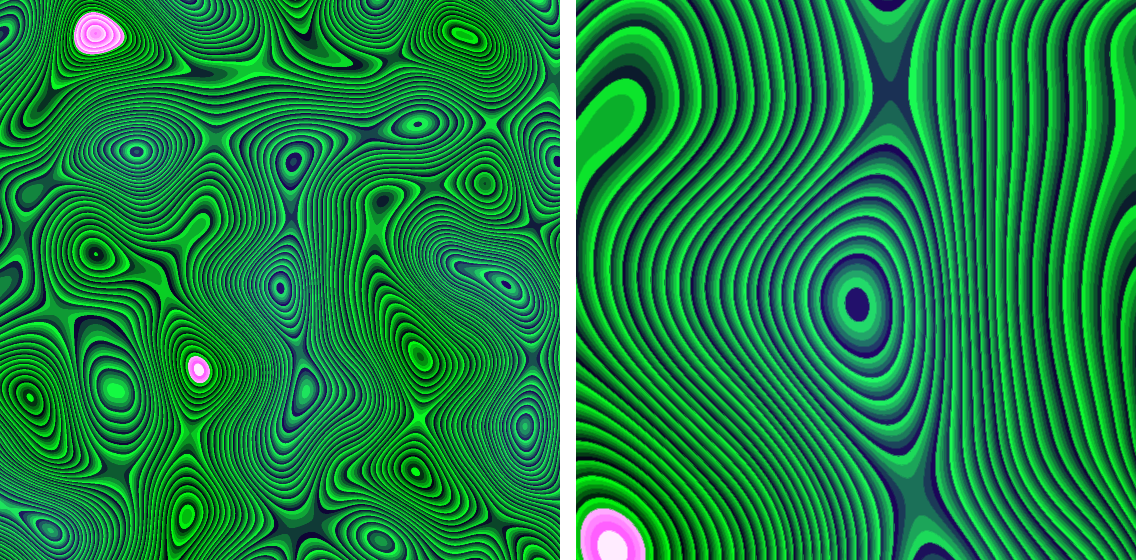
Left: the whole. Right: its middle third, enlarged.
This pattern is drawn by a three.js fragment shader. Its source:

```glsl
varying vec2 vUv;

const float CELLS = 4.8;            // noise cells across the canvas
const vec2 SEED = vec2(17.0, 43.0);
const float RELIEF = 28.0;          // contour cycles per unit of noise
const float PEAKING = 0.5;          // extra steepness of the extremes
const float MID_CYCLE = 13.0;       // cycle count at zero height
const float STEPS = 4.8;            // flat colour steps per cycle
const float PEAK_CYCLE = 0.55;      // summits below this count turn pink
const float RED_PER_CYCLE = 0.0046;
const float BLUE_BASE = 0.04;
const float BLUE_PER_CYCLE = 0.0130;
const float FOOTPRINT = 0.0013;     // width of edge smoothing on the canvas

// Random gradient of varied length for a lattice point
vec2 latticeGradient(vec2 cell) {
  vec3 p = fract(vec3(cell.xyx + SEED.xyx) * vec3(0.1031, 0.1030, 0.0973));
  p += dot(p, p.yzx + 33.33);
  return fract((p.xx + p.yz) * p.zy) * 2.0 - 1.0;
}

float gradientNoise(vec2 p) {
  vec2 cell = floor(p);
  vec2 f = p - cell;
  vec2 fade = f * f * f * (f * (f * 6.0 - 15.0) + 10.0);
  vec2 right = vec2(1.0, 0.0);
  vec2 up = vec2(0.0, 1.0);
  float a = dot(latticeGradient(cell), f);
  float b = dot(latticeGradient(cell + right), f - right);
  float c = dot(latticeGradient(cell + up), f - up);
  float d = dot(latticeGradient(cell + 1.0), f - 1.0);
  return mix(mix(a, b, fade.x), mix(c, d, fade.x), fade.y);
}

// Green falls as a stepped sawtooth; red and blue follow the slow height
vec3 contourColor(vec2 uv) {
  float height = gradientNoise(uv * CELLS);
  height *= 1.0 + PEAKING * height * height;
  float cycle = MID_CYCLE - RELIEF * height;
  float level = (floor(cycle * STEPS) + 0.5) / STEPS;
  float green = fract(level);
  vec3 slope = vec3(RED_PER_CYCLE * level, green, BLUE_BASE + BLUE_PER_CYCLE * level);
  vec3 summit = vec3(1.0, mix(0.3, 1.0, green), 1.0);
  return level < PEAK_CYCLE ? summit : slope;
}

void main() {
  // Average four samples to smooth the band edges
  vec3 color = vec3(0.0);
  for (int i = 0; i < 4; i++) {
    float k = float(i);
    vec2 offset = vec2(mod(k, 2.0), floor(k * 0.5)) - 0.5;
    color += contourColor(vUv + offset * FOOTPRINT * 0.5);
  }
  gl_FragColor = vec4(color * 0.25, 1.0);
}
```
